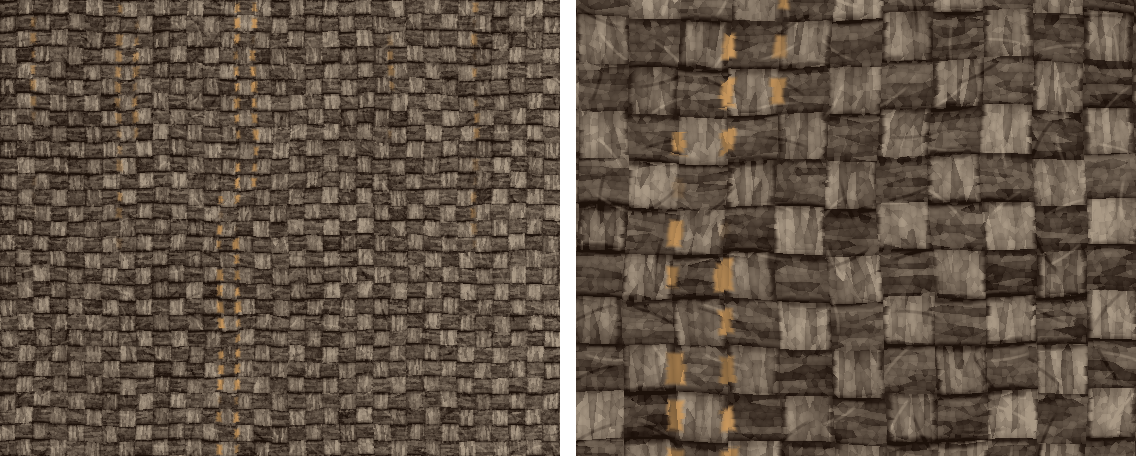
Left: the whole. Right: its middle third, enlarged.
Give the GLSL for this texture, as a WebGL 2 fragment shader.

```glsl
#version 300 es
precision highp float;
// Coarse brown plain weave: upright pale warp patches alternate with darker weft
// in a checkerboard, with short ragged shadows between rows and a few golden slits.
// Stretched cellular noise gives the fibres, layered sines the drift and wobble.

uniform vec2 u_resolution;
out vec4 outColor;

const vec2 THREADS = vec2(33.0, 29.0);       // columns and rows
const vec3 SHADOW = vec3(0.11, 0.065, 0.04);
const vec3 STRAW = vec3(0.59, 0.53, 0.46);
const vec3 GOLD = vec3(0.66, 0.50, 0.31);
const float WARP_TONE = 0.82;
const float WEFT_TONE = 0.47;
const float GAP_TONE = 0.14;
const float WARP_HALF_WIDTH = 0.45;
const float WEFT_HALF_HEIGHT = 0.44;
const float FIBRE_CONTRAST = 0.46;
const float FLECK_CONTRAST = 0.24;
const float ROW_LINE_DEPTH = 0.5;
const float WOBBLE = 0.12;
const float SLIT_HALF_WIDTH = 0.13;
const vec4 FAINT_SEAMS = vec4(2.0, 7.5, 23.0, 28.0); // column edges
const float SEAM_BREAK = 0.57;               // height where the main seam steps

float hash(vec2 p) {
  vec3 a = fract(vec3(p.xyx) * 0.1031);
  a += dot(a, a.yzx + 33.33);
  return fract((a.x + a.y) * a.z);
}

// Fibre tone centred near zero: random tone of the nearest cell, dark at its rim
float fibres(vec2 p) {
  vec2 base = floor(p), best = vec2(9.0, 0.0);
  for (int j = -1; j <= 1; j++)
    for (int i = -1; i <= 1; i++) {
      vec2 c = base + vec2(i, j);
      vec2 point = c + vec2(hash(c + 7.3), hash(c + 41.7));
      float d = length(point - p);
      if (d < best.x) best = vec2(d, hash(c + 91.1));
    }
  return best.y - 0.32 - 0.4 * best.x;
}

// Smooth drift from layered sines, about -1 to 1
float drift(vec2 p) {
  return 0.5 * sin(p.x + 1.7 * sin(p.y * 0.7))
       + 0.3 * sin(p.y * 1.9 + 1.3 * sin(p.x * 1.3))
       + 0.2 * sin(p.x * 3.1 - p.y * 2.3);
}

// Fine loose hair: one randomly turned segment per grid square
float hair(vec2 p, float seed, float pixel) {
  vec2 id = floor(p);
  float angle = 6.283 * hash(id + seed);
  vec2 dir = vec2(cos(angle), sin(angle));
  vec2 f = fract(p) - 0.5;
  float along = dot(f, dir);
  float across = dot(f, vec2(-dir.y, dir.x)) + 0.25 * along * along;
  float line = 1.0 - smoothstep(0.008, 0.02 + pixel, abs(across));
  float ends = 1.0 - smoothstep(0.25, 0.42, abs(along));
  return line * ends * step(0.5, hash(id + seed + 5.0));
}

// How strongly the gap at a column edge shows golden backing
float seamStrength(float edge, float height) {
  float mainCentre = height > SEAM_BREAK ? 14.5 : 13.5;
  float strength = 1.0 - step(0.6, abs(edge - mainCentre));
  for (int i = 0; i < 4; i++) {
    float near = 1.0 - step(0.6, abs(edge - FAINT_SEAMS[i]));
    float patchy = drift(vec2(edge * 2.1, height * 9.0));
    float fade = smoothstep(-0.1, 0.4, patchy + 1.6 * (height - 0.65));
    strength = max(strength, 0.7 * near * fade);
  }
  return strength;
}

void main() {
  vec2 uv = gl_FragCoord.xy / u_resolution;
  vec2 q = uv * THREADS;
  float pixel = THREADS.y / u_resolution.y;

  // Uneven thread paths
  q.x += WOBBLE * drift(q.yx * vec2(0.55, 0.3));
  q.y += WOBBLE * drift(q * vec2(0.6, 0.4) + 4.0);
  q.y += 0.16 * (hash(vec2(floor(q.x), 3.0)) - 0.5);
  vec2 id = floor(q), f = fract(q) - 0.5;
  float patchRandom = hash(id + 17.0) - 0.5;
  float columnRandom = hash(vec2(id.x, 71.0)) - 0.5;

  // Fibres run along each thread and fray its edges
  float warpFibre = fibres(q * vec2(7.0, 1.1));
  float weftFibre = fibres(q * vec2(1.5, 6.5) + 50.0);
  float fleck = fibres(q * vec2(8.0, 6.0) + 120.0);
  float soft = 0.04 + pixel;

  // Warp patch: pale, rounded toward both ends
  float side = WARP_HALF_WIDTH + 0.1 * patchRandom - abs(f.x) + 0.1 * weftFibre;
  float warpBody = smoothstep(-soft, soft, side);
  float warpTone = WARP_TONE + FIBRE_CONTRAST * warpFibre
    + 0.2 * patchRandom + 0.16 * columnRandom - 0.8 * f.y * f.y;
  float warp = mix(GAP_TONE, warpTone, 0.15 + 0.85 * warpBody);

  // Weft crossing: darker, with ragged upper and lower rims
  float rim = WEFT_HALF_HEIGHT + 0.1 * patchRandom - abs(f.y + 0.03)
    + 0.16 * weftFibre + 0.08 * fleck;
  float weftBody = smoothstep(-soft, soft, rim);
  float weftTone = WEFT_TONE + FIBRE_CONTRAST * 0.8 * weftFibre
    + 0.16 * patchRandom + 0.14 * f.y - 0.25 * f.x * f.x;
  float weft = mix(GAP_TONE, weftTone, 0.1 + 0.9 * weftBody);

  // Checkerboard interlacing
  float over = mod(id.x + id.y, 2.0);
  float tone = mix(weft, warp, step(0.5, over));

  // Short shadows between rows: one per column edge, tapering to both ends
  float row = floor(q.y + 0.5);
  float lineRandom = hash(id.x * vec2(1.0, 0.0) + vec2(0.0, row) + 57.0);
  float taper = 1.0 - smoothstep(0.25, 0.55, abs(f.x + 0.3 * (lineRandom - 0.5)));
  float lineReach = 0.01 + 0.07 * lineRandom * taper - abs(q.y - row)
    + 0.12 * weftFibre + 0.08 * fleck;
  float lineStrength = smoothstep(0.2, 0.8, lineRandom);
  tone -= ROW_LINE_DEPTH * lineStrength * smoothstep(-soft, soft, lineReach);

  // Flecks, loose hairs and broad light drift
  tone += FLECK_CONTRAST * fleck;
  tone += 0.22 * hair(q * 0.9, 11.0, pixel) - 0.22 * hair(q * 0.8 + 0.37, 29.0, pixel);
  tone += 0.03 * drift(uv * 7.0) + 0.08 * (uv.x - 0.5);
  vec3 color = mix(SHADOW, STRAW, clamp(tone, 0.0, 1.15));

  // Golden slits between columns, broken up row by row
  float edge = floor(q.x + 0.5);
  float slitRandom = hash(vec2(edge, id.y) + 23.0);
  float slitX = SLIT_HALF_WIDTH * (0.6 + 0.7 * slitRandom) - abs(q.x - edge);
  float slitY = 0.18 + 0.16 * slitRandom - abs(f.y);
  float slit = smoothstep(-soft, soft, min(slitX, slitY) + 0.08 * weftFibre);
  slit *= seamStrength(edge, uv.y) * smoothstep(0.05, 0.3, slitRandom);
  color = mix(color, GOLD * (1.0 + 0.4 * warpFibre), slit);

  outColor = vec4(color, 1.0);
}
```
